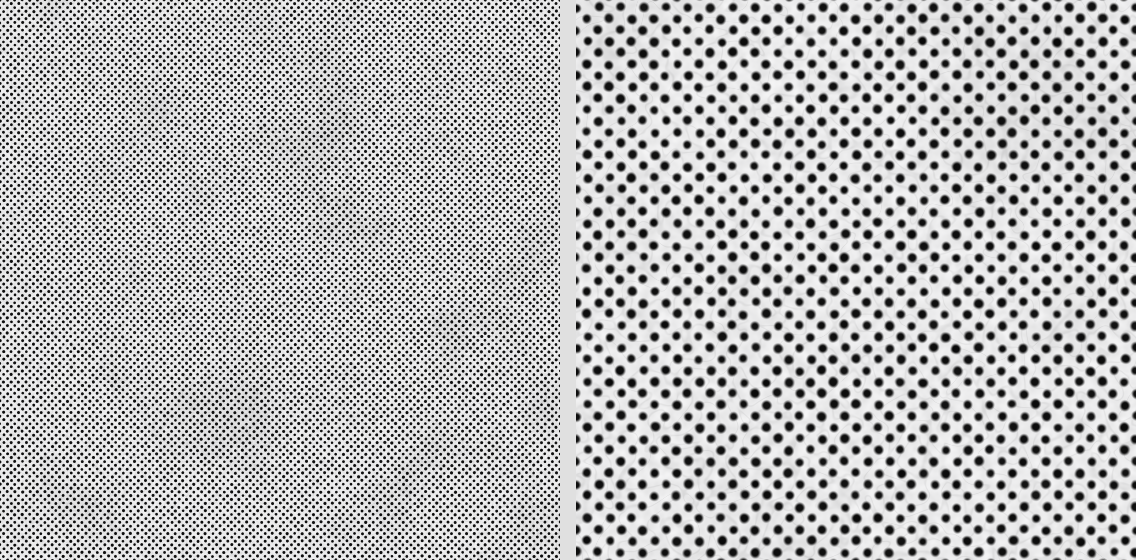
Left, the full canvas; right, a detail of the centre.
Write a Shadertoy shader that draws this pattern.

```glsl
// Fine staggered black dots printed on pale, slightly fibrous grey paper.
// Two interleaved square grids give the diagonal lattice; each dot varies in
// place, size and outline, and gradient noise adds grain, fibres and smudges.

const vec2 REPEATS = vec2(75.0, 74.0);
const float DOT_RADIUS = 0.187;    // in cells
const float EDGE_SOFTNESS = 0.085; // in cells
const vec3 PAPER = vec3(0.925, 0.925, 0.928);
const vec3 INK = vec3(0.03);

vec2 hash22(vec2 p) {
    vec3 q = fract(p.xyx * vec3(0.1031, 0.1030, 0.0973));
    q += dot(q, q.yzx + 33.33);
    return fract((q.xx + q.yz) * q.zy);
}

// Gradient noise, roughly -0.7 to 0.7
float gradientNoise(vec2 p) {
    vec2 i = floor(p);
    vec2 f = p - i;
    vec2 u = f * f * f * (f * (f * 6.0 - 15.0) + 10.0);
    vec2 e = vec2(0.0, 1.0);
    float a = dot(hash22(i) * 2.0 - 1.0, f);
    float b = dot(hash22(i + e.yx) * 2.0 - 1.0, f - e.yx);
    float c = dot(hash22(i + e.xy) * 2.0 - 1.0, f - e.xy);
    float d = dot(hash22(i + e.yy) * 2.0 - 1.0, f - e.yy);
    return mix(mix(a, b, u.x), mix(c, d, u.x), u.y);
}

float fbm(vec2 p, int octaves) {
    float sum = 0.0;
    float amplitude = 0.6;
    for (int i = 0; i < octaves; i++) {
        sum += amplitude * gradientNoise(p);
        p = mat2(1.6, 1.2, -1.2, 1.6) * p + 17.3;
        amplitude *= 0.5;
    }
    return sum;
}

// Ink coverage of one square grid of dots
float dotGrid(vec2 p, float seed, float roughness, float softness) {
    vec2 cell = floor(p);
    vec2 placeRnd = hash22(cell + seed);
    vec2 sizeRnd = hash22(cell + seed + 41.7);
    vec2 offset = fract(p) - 0.5 - (placeRnd - 0.5) * 0.09;
    float radius = DOT_RADIUS * mix(0.89, 1.11, sizeRnd.x) + roughness;
    return 1.0 - smoothstep(radius - softness, radius + softness, length(offset));
}

// Paper brightness: broad smudges, fine grain and thin darker fibres
float paperTone(vec2 uv) {
    float smudge = smoothstep(-0.05, 0.4, fbm(uv * 6.0 + 3.0, 4));
    float grain = fbm(uv * 150.0, 2);
    vec2 bend = vec2(gradientNoise(uv * 40.0), gradientNoise(uv * 40.0 + 9.0));
    float ridge = abs(gradientNoise(uv * 85.0 + bend * 1.5));
    float fibre = 1.0 - smoothstep(0.0, 0.07, ridge);
    return 1.0 - 0.06 * smudge + 0.10 * grain - 0.05 * fibre;
}

void mainImage(out vec4 fragColor, in vec2 fragCoord) {
    vec2 uv = fragCoord / iResolution.xy;
    vec2 lattice = uv * REPEATS;

    // Dots, with the second grid shifted by half a cell
    float pixel = REPEATS.y / iResolution.y;
    float softness = max(EDGE_SOFTNESS, 0.6 * pixel);
    float roughness = 0.03 * gradientNoise(lattice * 3.0);
    float ink = max(dotGrid(lattice, 0.0, roughness, softness),
                    dotGrid(lattice + 0.5, 137.0, roughness, softness));

    // Uneven ink density over the worn paper
    float density = 0.97 + 0.06 * gradientNoise(uv * 60.0);
    vec3 paper = PAPER * paperTone(uv);
    vec3 color = mix(paper, INK, ink * clamp(density, 0.0, 1.0));
    fragColor = vec4(clamp(color, 0.0, 1.0), 1.0);
}
```
